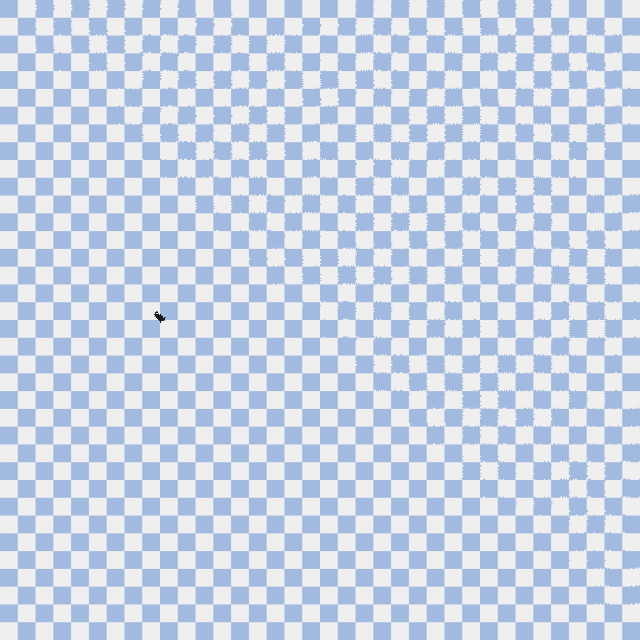
Write a three.js fragment shader that draws this pattern.

```glsl
// Pale blue and off-white checkerboard with lightly frayed seams and one small ink blot.
varying vec2 vUv;

const float CELLS = 36.0;        // squares across and down
const float TILE = 3.0;          // squares between two seams
const float GRAIN = 512.0;       // frayed threads along one side
const float SOFT = 0.03;         // half width of an edge, in squares
const vec3 WHITE = vec3(0.937);
const vec3 BLUE = vec3(0.635, 0.725, 0.88);
const vec3 INK = vec3(0.1);

float hash(vec2 p) {
  vec3 q = fract(vec3(p.xyx) * 0.1031);
  q += dot(q, q.yzx + 33.33);
  return fract((q.x + q.y) * q.z);
}

// Smoothed square wave: +1 on even squares, -1 on odd ones.
float squareWave(float t) {
  float d = 0.5 - abs(mod(t + 0.5, 2.0) - 1.0);
  return clamp(d / SOFT, -1.0, 1.0);
}

// How far a seam is pushed aside, in squares: clustered single threads.
float fray(float along, float seam, float salt) {
  float t = along / CELLS * GRAIN;
  float thread = floor(t);
  float cluster = step(0.52, hash(vec2(floor(thread / 7.0), seam + salt)));
  float loose = step(0.65, hash(vec2(thread, seam + salt + 40.0)));
  float bump = 1.0 - smoothstep(0.35, 0.5, abs(fract(t) - 0.5));
  return cluster * loose * bump * CELLS / GRAIN;
}

// Frays only the seams above the falling diagonal.
vec2 frayedPosition(vec2 p) {
  float tiles = CELLS / TILE;
  vec2 tile = floor(p / TILE);
  vec2 seam = floor(p / TILE + 0.5);
  float row = tiles - 1.0 - tile.y;
  float seamRow = tiles - seam.y;
  float wornX = step(row + 0.5, seam.x) * step(seam.x, tiles - 0.5);
  float wornY = step(seamRow - 0.5, tile.x) * step(0.5, seamRow) * step(0.5, seam.y);
  return p - vec2(wornX * fray(p.y, seam.x, 3.0),
                  wornY * fray(p.x, seam.y, 71.0));
}

// Ragged blot that widens from a to b.
float blot(vec2 p, vec2 a, vec2 b, float ra, float rb) {
  vec2 ab = b - a;
  float h = clamp(dot(p - a, ab) / dot(ab, ab), 0.0, 1.0);
  float ragged = (hash(floor(p * GRAIN)) - 0.5) * 0.004;
  float d = length(p - a - ab * h) - mix(ra, rb, h) - ragged;
  return 1.0 - smoothstep(-0.0006, 0.0006, d);
}

void main() {
  // Checkerboard
  vec2 p = frayedPosition(vUv * CELLS);
  float white = 0.5 + 0.5 * squareWave(p.x) * squareWave(p.y);
  vec3 color = mix(BLUE, WHITE, white);

  // Ink blot
  float ink = blot(vUv, vec2(0.2445, 0.5085), vec2(0.2525, 0.5015), 0.003, 0.005);
  gl_FragColor = vec4(mix(color, INK, ink), 1.0);
}
```
